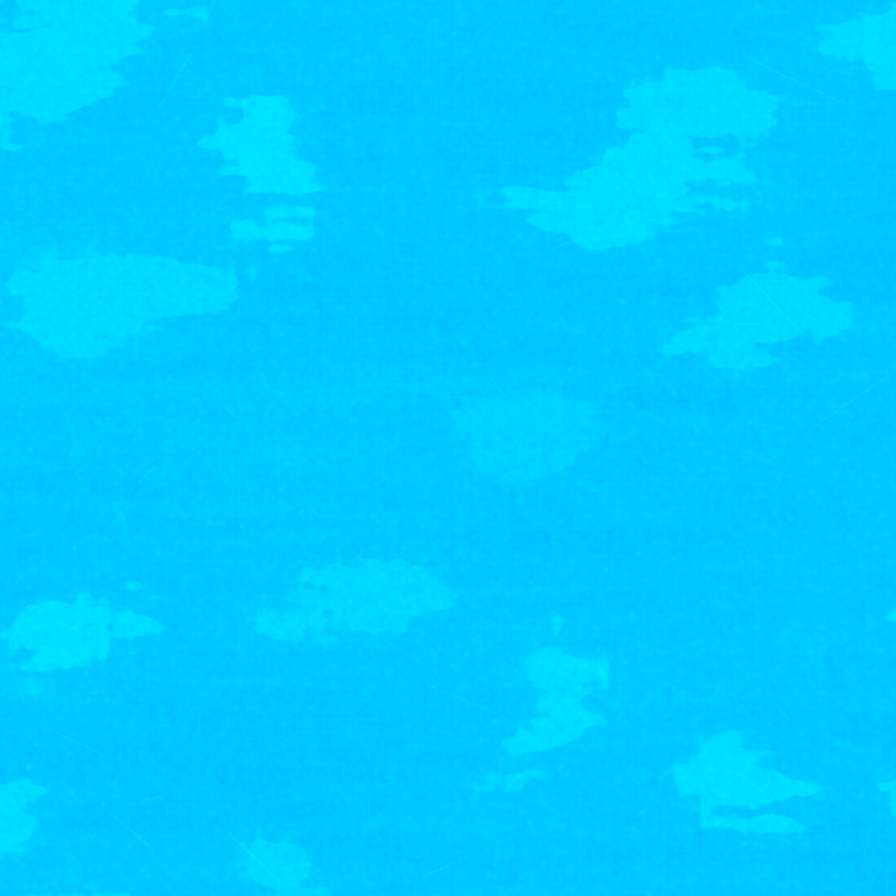
This texture is drawn by a three.js fragment shader. Its source:

```glsl
// Bright cyan painted surface with frayed pale patches, fine grain and thin scratches.
varying vec2 vUv;

float hash(vec2 p) {
  return fract(sin(dot(p, vec2(127.1, 311.7))) * 43758.5);
}

vec2 hash2(vec2 p) {
  return vec2(hash(p), hash(p + 41.3));
}

// Cellular noise: one soft bump of random sign around each cell's feature point.
float bumps(vec2 p) {
  vec2 cell = floor(p);
  float sum = 0.0;
  for (int y = -1; y <= 1; y++) {
    for (int x = -1; x <= 1; x++) {
      vec2 id = cell + vec2(float(x), float(y));
      vec2 d = p - id - hash2(id);
      float k = max(0.0, 1.0 - dot(d, d));
      sum += (hash(id + 7.7) * 2.0 - 1.0) * k * k;
    }
  }
  return sum;
}

// Worn patches: scattered ellipses, wrapped at the borders, with brushed edges.
float patches(vec2 p) {
  float fray = 0.55 * bumps(p * vec2(9.0, 14.0) + 3.0)
             + 0.34 * bumps(p * vec2(15.0, 60.0))
             + 0.20 * bumps(p * vec2(45.0, 130.0))
             + 0.16 * bumps(p * vec2(110.0, 35.0));
  vec2 warped = p + 0.035 * vec2(bumps(p * 7.0 + 20.0), bumps(p * 8.0 + 50.0));
  float cover = 0.0;
  for (int i = 0; i < 13; i++) {
    float n = float(i);
    vec2 centre = fract(n * vec2(0.755, 0.570) + 0.12 * hash2(vec2(n, 3.0)));
    vec2 radius = mix(vec2(0.045, 0.03), vec2(0.125, 0.08), hash2(vec2(n, 9.0)));
    vec2 d = fract(warped - centre + 0.5) - 0.5;
    float inside = 1.0 - length(d / radius) + fray;
    float strength = mix(0.6, 1.0, hash(vec2(n, 17.0)));
    strength *= mix(0.4, 1.0, smoothstep(0.1, 0.3, distance(centre, vec2(0.5))));
    float body = 0.8 * smoothstep(0.0, 0.22, inside) + 0.2 * smoothstep(-0.5, 0.4, inside);
    cover = max(cover, strength * body);
  }
  return cover;
}

// Hairline scratches, slightly bowed and fading towards one end.
float scratches(vec2 p) {
  float mark = 0.0;
  for (int i = 0; i < 26; i++) {
    float n = float(i);
    vec2 start = hash2(vec2(n, 61.0));
    float angle = mix(-1.1, -0.35, hash(vec2(n, 67.0)));
    if (hash(vec2(n, 71.0)) > 0.65) angle = -angle;
    vec2 dir = vec2(cos(angle), sin(angle));
    vec2 d = p - start;
    float size = mix(0.04, 0.2, pow(hash(vec2(n, 73.0)), 2.0));
    float t = dot(d, dir) / size;
    float bow = (hash(vec2(n, 79.0)) - 0.5) * 0.12 * size * t * (1.0 - t);
    float across = abs(dot(d, vec2(-dir.y, dir.x)) - bow);
    float line = 1.0 - smoothstep(0.0003, 0.0019, across);
    line *= smoothstep(0.0, 0.08, t) * (1.0 - smoothstep(0.5, 1.0, t));
    mark = max(mark, line * mix(0.3, 1.0, hash(vec2(n, 83.0))));
  }
  return mark;
}

// Small upright chips.
float chips(vec2 p) {
  float mark = 0.0;
  for (int i = 0; i < 9; i++) {
    float n = float(i);
    vec2 d = p - hash2(vec2(n, 91.0));
    d.x += 0.35 * d.y;
    vec2 radius = mix(vec2(0.003, 0.004), vec2(0.005, 0.013), hash2(vec2(n, 97.0)));
    mark = max(mark, 1.0 - smoothstep(0.5, 1.2, length(d / radius)));
  }
  return mark;
}

void main() {
  vec2 p = vUv;

  // Base paint: broad clouds, horizontal brush lines and faint vertical threads.
  float green = 0.778;
  green += 0.012 * bumps(p * vec2(3.0, 5.0) + 11.0);
  green += 0.010 * bumps(p * vec2(5.0, 45.0) + 31.0);
  green += 0.008 * bumps(p * vec2(12.0, 150.0));
  green += 0.008 * bumps(p * vec2(160.0, 14.0)) * smoothstep(-0.2, 0.6, bumps(p * 5.0 + 70.0));

  // Pale wear on top of the paint.
  green = mix(green, 0.883, patches(p));
  green += 0.045 * scratches(p) + 0.032 * chips(p);

  // Fine grain with a broken diagonal weave.
  float weave = sin((p.x + p.y) * 430.0) * sin((p.x - p.y) * 430.0);
  green += 0.006 * weave * (0.6 + bumps(p * 24.0));
  green += 0.018 * bumps(p * 170.0) + 0.012 * bumps(p * 250.0 + 5.0);

  gl_FragColor = vec4(0.0, green, 1.0, 1.0);
}
```
